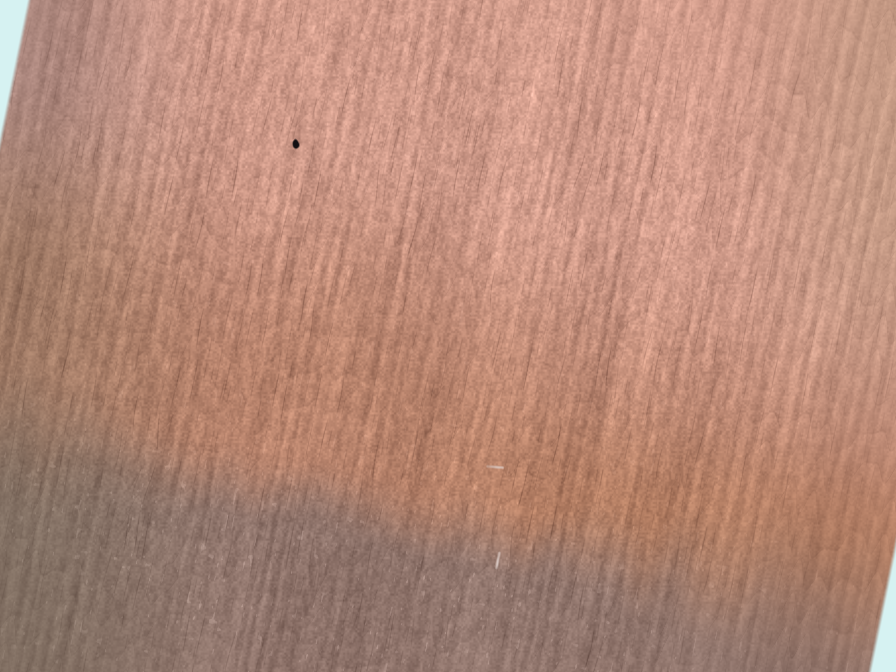
Write a Shadertoy shader that draws this texture.

```glsl
#define GRAIN_DIR vec2(0.2, 0.98)
#define RINGS 39.0
#define RING_DEPTH 0.10
#define FIBRE_DEPTH 0.10
#define PORE_DEPTH 0.15
#define CHATTER_ROWS 19.0
#define CHATTER_DEPTH 0.065
#define SPECKLE_DEPTH 0.15
#define SHADOW_LINE 0.35
#define BOARD_LEFT -0.157
#define BOARD_RIGHT 1.268

float hash(vec2 p) {
    vec3 q = fract(vec3(p.xyx) * 0.1031);
    q += dot(q, q.yzx + 33.33);
    return fract((q.x + q.y) * q.z);
}

float noise(vec2 p) {
    vec2 i = floor(p), f = fract(p);
    f = f * f * (3.0 - 2.0 * f);
    return mix(mix(hash(i), hash(i + vec2(1, 0)), f.x),
               mix(hash(i + vec2(0, 1)), hash(i + vec2(1, 1)), f.x), f.y);
}

float segment(vec2 p, vec2 a, vec2 b) {
    vec2 pa = p - a, ba = b - a;
    return length(pa - ba * clamp(dot(pa, ba) / dot(ba, ba), 0.0, 1.0));
}

// Broad colour of the board: rosy top, orange foot, dull left side, grey shadow
vec3 woodTone(vec2 p, vec2 g) {
    const vec3 rosy = vec3(0.805, 0.60, 0.535);
    const vec3 tawny = vec3(0.715, 0.51, 0.42);
    const vec3 orange = vec3(0.70, 0.49, 0.38);
    const vec3 mauve = vec3(0.64, 0.51, 0.48);
    const vec3 olive = vec3(0.60, 0.465, 0.385);
    const vec3 pale = vec3(0.75, 0.60, 0.51);

    float cloud = noise(g * vec2(5.0, 3.0) + 4.0) - 0.5;
    vec3 c = mix(tawny, rosy, smoothstep(0.48, 0.88, g.y + 0.08 * cloud));
    c = mix(c, orange, smoothstep(0.6, 0.38, g.y) * smoothstep(0.45, 1.0, p.x));
    vec3 side = mix(olive, mauve, smoothstep(0.6, 0.9, p.y));
    c = mix(c, side, 0.85 * smoothstep(0.38, 0.0, p.x));
    c = mix(c, pale, 0.7 * smoothstep(1.05, 1.35, p.x) * smoothstep(0.25, 0.7, p.y));

    float soft = 0.06 + 0.09 * smoothstep(0.2, 0.7, abs(p.x - 0.55));
    float edge = g.y + 0.035 * (noise(g * vec2(22.0, 9.0)) - 0.5);
    float lit = smoothstep(SHADOW_LINE - soft, SHADOW_LINE + soft, edge);
    vec3 shade = mix(vec3(0.505, 0.435, 0.385), vec3(0.56, 0.455, 0.42), smoothstep(0.0, 0.4, p.x));
    return mix(shade, c, lit);
}

// Nearly straight soft growth rings; returns signed brightness
float rings(vec2 g) {
    float phase = g.x * RINGS + 1.3 * noise(vec2(g.x * 15.0, g.y * 0.8))
                + 0.35 * noise(g * vec2(50.0, 7.0));
    float id = floor(phase), f = fract(phase);
    float strength = 0.25 + 1.1 * noise(vec2(id * 7.3, g.y * 4.0));
    float late = smoothstep(0.05, 0.7, f) * smoothstep(1.0, 0.72, f);
    return RING_DEPTH * strength * (0.45 - late);
}

// Short tapered pores, one chance per cell of a staggered grid
float pores(vec2 g, float columns, float rows, float share) {
    float x = g.x * columns + 0.5 * noise(g * vec2(20.0, 14.0));
    float column = floor(x);
    float y = g.y * rows + 9.0 * hash(vec2(column + 300.0, 5.0));
    vec2 cell = vec2(column + 300.0, floor(y));
    float taper = 1.0 - abs(2.0 * fract(y) - 1.0);
    float centre = 0.3 + 0.4 * hash(cell + 41.0);
    float width = 0.0017 * columns;
    float line = smoothstep(width, 0.0, abs(fract(x) - centre));
    return line * smoothstep(0.0, 0.6, taper) * step(1.0 - share, hash(cell))
         * (0.4 + 0.6 * hash(cell + 7.0));
}

// Rows of planer marks, stepped from fibre to fibre, with a fine dark lip
float chatter(vec2 g) {
    float row = g.y * CHATTER_ROWS + 1.3 * noise(vec2(g.x * 60.0, g.y * 4.0));
    float f = fract(row);
    float scallop = f * smoothstep(1.0, 0.9, f) - 0.45;
    float lip = smoothstep(0.07, 0.0, abs(f - 0.95)) * noise(g * vec2(70.0, 20.0) + 9.0);
    return CHATTER_DEPTH * (scallop * (0.2 + noise(g * vec2(24.0, 12.0))) - 0.8 * lip);
}

void mainImage(out vec4 fragColor, in vec2 fragCoord) {
    vec2 p = fragCoord / iResolution.y;
    vec2 along = normalize(GRAIN_DIR);
    vec2 g = vec2(dot(p, vec2(along.y, -along.x)), dot(p, along));
    float focus = 1.0 - 0.6 * smoothstep(0.4, 0.85, length(p - vec2(0.6, 0.5)));

    // Grain relief
    float fibre = noise(g * vec2(105.0, 9.0)) + 0.8 * noise(g * vec2(200.0, 32.0)) - 0.9;
    float speckle = noise(p * 330.0) + 0.7 * noise(g * vec2(240.0, 110.0) + 30.0) - 0.85;
    float broad = noise(g * vec2(13.0, 1.6) + 17.0) - 0.5;
    float pore = pores(g, 58.0, 13.0, 0.35) + 0.7 * pores(g + 3.0, 105.0, 27.0, 0.3);
    float relief = rings(g) + chatter(g) + 0.09 * broad
                 + focus * (FIBRE_DEPTH * fibre + SPECKLE_DEPTH * speckle - PORE_DEPTH * pore);
    vec3 col = woodTone(p, g) * (1.015 + relief * vec3(0.9, 1.05, 1.1));

    // Tiny light flecks, densest in the shadow
    float fleck = smoothstep(0.84, 0.97, noise(g * vec2(210.0, 95.0) + 80.0));
    col += 0.09 * fleck * focus * mix(1.0, 0.4, smoothstep(0.2, 0.5, g.y));

    // Dark knot and two pale nicks
    vec2 k = p - vec2(0.441, 0.785);
    float knot = length(k * vec2(1.25, 0.9)) - 0.0035 - 0.003 * noise(p * 180.0);
    col = mix(col, vec3(0.07, 0.06, 0.07), smoothstep(0.003, -0.001, knot));
    float nick = min(segment(p, vec2(0.726, 0.306), vec2(0.748, 0.304)),
                     segment(p, vec2(0.739, 0.155), vec2(0.743, 0.177)));
    float chip = smoothstep(0.0035, 0.0, nick) * (0.3 + 0.7 * noise(p * 150.0));
    col = mix(col, vec3(0.86, 0.80, 0.78), chip);

    // Pale backdrop beyond the board edges
    float outside = max(BOARD_LEFT - g.x, g.x - BOARD_RIGHT);
    float blur = max(0.004, 1.0 / iResolution.y);
    col = mix(col, vec3(0.84, 0.95, 0.95), smoothstep(-blur, blur, outside));

    fragColor = vec4(clamp(col, 0.0, 1.0), 1.0);
}
```
